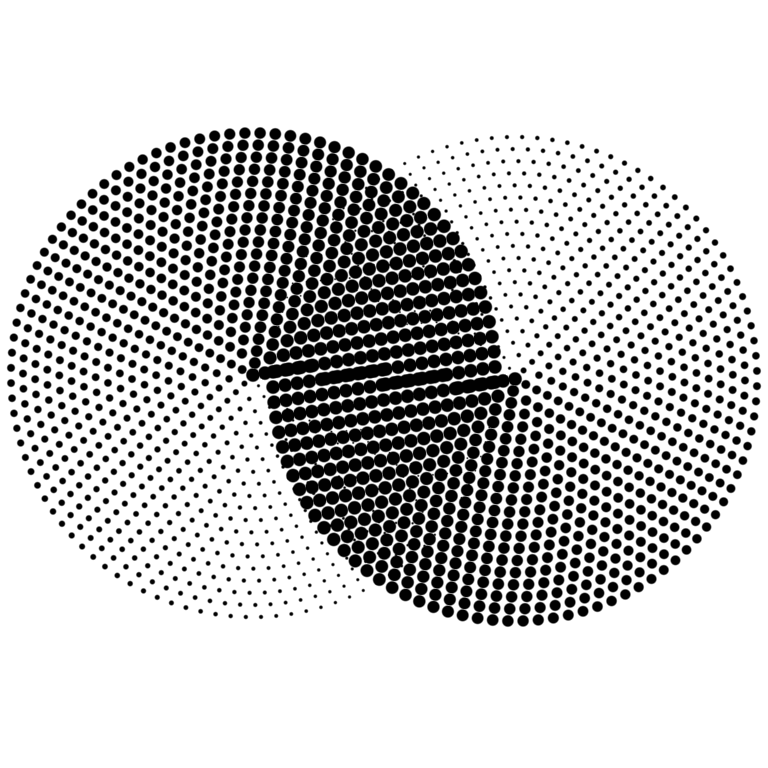
A three.js fragment shader for this background:

```glsl
// Two overlapping halftone discs of black dots on white, one the half-turn of the other.
// Each disc is a set of concentric rings with five more dots per ring; the dot size
// shrinks counterclockwise from a seam near the line that joins the two centres.

varying vec2 vUv;

const float TAU = 6.2831853;

const vec3 PAPER_COLOR = vec3(1.0);
const vec3 INK_COLOR = vec3(0.003);

const vec2 LEFT_CENTER = vec2(0.3294, 0.5117);
const vec2 RIGHT_CENTER = vec2(0.6706, 0.5065);

const float RING_PITCH = 0.01576;
const float RING_COUNT = 20.0;
const float DOTS_PER_RING_STEP = 5.0;
const float LATTICE_ANGLE = 0.159;   // direction of the straight dot rows
const float SEAM_ANGLE = -0.07;      // where the size jumps from small to large

const float DOT_START = 0.0099;      // radius at the seam, before limits
const float DOT_FALLOFF = 0.0096;    // radius lost over one full turn
const float DOT_MIN = 0.0009;
const float DOT_MAX = 0.0088;
const float EDGE_SOFTNESS = 0.0013;

// Dot radius for a given direction from the disc centre.
float dotRadius(float angle) {
  float turn = fract((angle - SEAM_ANGLE) / TAU);
  return clamp(DOT_START - DOT_FALLOFF * turn, DOT_MIN, DOT_MAX);
}

// Ink coverage of the nearest dot on one ring.
float ringInk(vec2 p, float angle, float ring) {
  float stepAngle = TAU / max(DOTS_PER_RING_STEP * ring, 1.0);
  float index = floor((angle - LATTICE_ANGLE) / stepAngle + 0.5);
  float dotAngle = LATTICE_ANGLE + index * stepAngle;
  vec2 dotCenter = ring * RING_PITCH * vec2(cos(dotAngle), sin(dotAngle));
  float radius = ring < 0.5 ? DOT_MAX : dotRadius(dotAngle);
  float edge = length(p - dotCenter) - radius;
  return 1.0 - smoothstep(-EDGE_SOFTNESS, EDGE_SOFTNESS, edge);
}

// Ink coverage of a whole disc: only the three nearest rings can reach p.
float discInk(vec2 p) {
  float angle = atan(p.y, p.x);
  float nearestRing = floor(length(p) / RING_PITCH + 0.5);
  float ink = 0.0;
  for (int i = -1; i <= 1; i++) {
    float ring = nearestRing + float(i);
    if (ring >= 0.0 && ring <= RING_COUNT) {
      ink = max(ink, ringInk(p, angle, ring));
    }
  }
  return ink;
}

void main() {
  float leftInk = discInk(vUv - LEFT_CENTER);
  float rightInk = discInk(RIGHT_CENTER - vUv);   // half-turned copy
  float ink = 1.0 - (1.0 - leftInk) * (1.0 - rightInk);
  gl_FragColor = vec4(mix(PAPER_COLOR, INK_COLOR, ink), 1.0);
}
```
